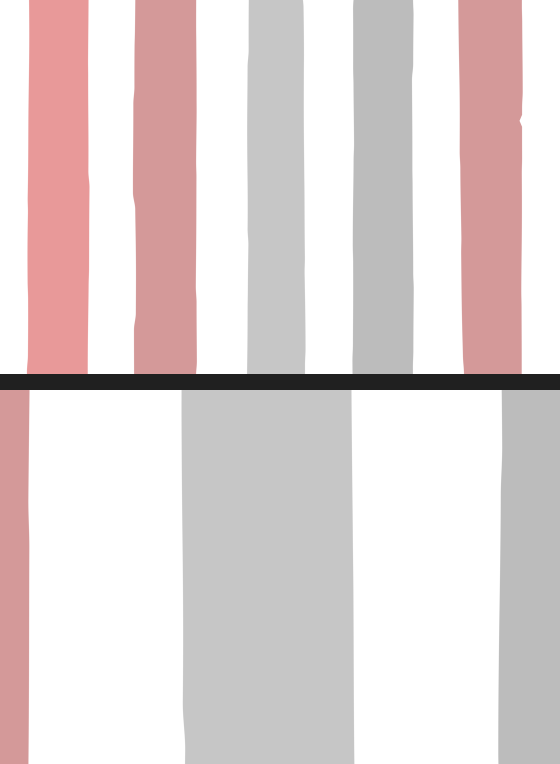
Top, the full canvas; bottom, a detail of the centre.
Write a WebGL 1 fragment shader that draws this pattern.

```glsl
precision highp float;

uniform vec2 u_resolution;

// Lengths across are fractions of the canvas width, heights of its height.
const float STRIPE_COUNT = 5.0;
const float FIRST_CENTER = 0.1055;
const float PITCH = 0.1926;
const float WAVE_AMOUNT = 0.0007;
const float STEP_AMOUNT = 0.0022;
const float STEPS_DOWN = 4.0;
const float STEP_SOFTNESS = 0.09;
const vec3 NICK = vec3(0.677, 0.016, 0.0045); // height, half length, depth

const vec3 PAPER = vec3(1.0);
const vec3 CORAL = vec3(0.91, 0.60, 0.60);
const vec3 ROSE = vec3(0.83, 0.60, 0.60);
const vec3 LIGHT_GREY = vec3(0.776);
const vec3 MID_GREY = vec3(0.737);

float hash(vec2 p) {
  return fract(sin(dot(p, vec2(41.3, 289.1))) * 4375.85);
}

vec3 stripeColor(float id) {
  if (id < 0.5) return CORAL;
  if (id < 1.5) return ROSE;
  if (id < 2.5) return LIGHT_GREY;
  if (id < 3.5) return MID_GREY;
  return ROSE;
}

// Offsets from the stripe center: left and right at the foot, then at the top.
vec4 stripeEdges(float id) {
  if (id < 0.5) return vec4(-0.056, 0.051, -0.052, 0.054);
  if (id < 1.5) return vec4(-0.058, 0.052, -0.058, 0.054);
  if (id < 2.5) return vec4(-0.050, 0.055, -0.047, 0.050);
  if (id < 3.5) return vec4(-0.053, 0.055, -0.053, 0.054);
  return vec4(-0.049, 0.056, -0.057, 0.056);
}

// Slow waves plus short sideways steps, like a strip cut by hand.
float cutWobble(float y, float seed) {
  float waves = sin(y * 7.0 + seed * 2.3) + 0.5 * sin(y * 17.0 + seed * 5.1);
  float t = y * STEPS_DOWN + hash(vec2(seed, 7.0));
  float cell = floor(t);
  float turn = mix(0.2, 0.8, hash(vec2(cell, seed + 31.0)));
  float shift = mix(hash(vec2(cell, seed)), hash(vec2(cell + 1.0, seed)),
                    smoothstep(turn - STEP_SOFTNESS, turn + STEP_SOFTNESS, fract(t)));
  return waves * WAVE_AMOUNT + (shift - 0.5) * 2.0 * STEP_AMOUNT;
}

void main() {
  vec2 uv = gl_FragCoord.xy / u_resolution;
  float blur = 0.7 / u_resolution.x;

  // Nearest stripe and the position across it
  float id = clamp(floor((uv.x - FIRST_CENTER) / PITCH + 0.5), 0.0, STRIPE_COUNT - 1.0);
  float across = uv.x - FIRST_CENTER - id * PITCH;

  // Leaning, uneven edges
  vec4 edges = stripeEdges(id);
  vec2 sides = mix(edges.xy, edges.zw, uv.y);
  sides.x += cutWobble(uv.y, id * 2.0 + 1.0);
  sides.y += cutWobble(uv.y, id * 2.0 + 2.0) * 0.7;

  // Small nick in the last stripe
  float nick = max(0.0, 1.0 - abs(uv.y - NICK.x) / NICK.y);
  sides.y -= nick * NICK.z * step(STRIPE_COUNT - 1.5, id);

  float inside = min(across - sides.x, sides.y - across);
  float cover = smoothstep(-blur, blur, inside);
  gl_FragColor = vec4(mix(PAPER, stripeColor(id), cover), 1.0);
}
```
